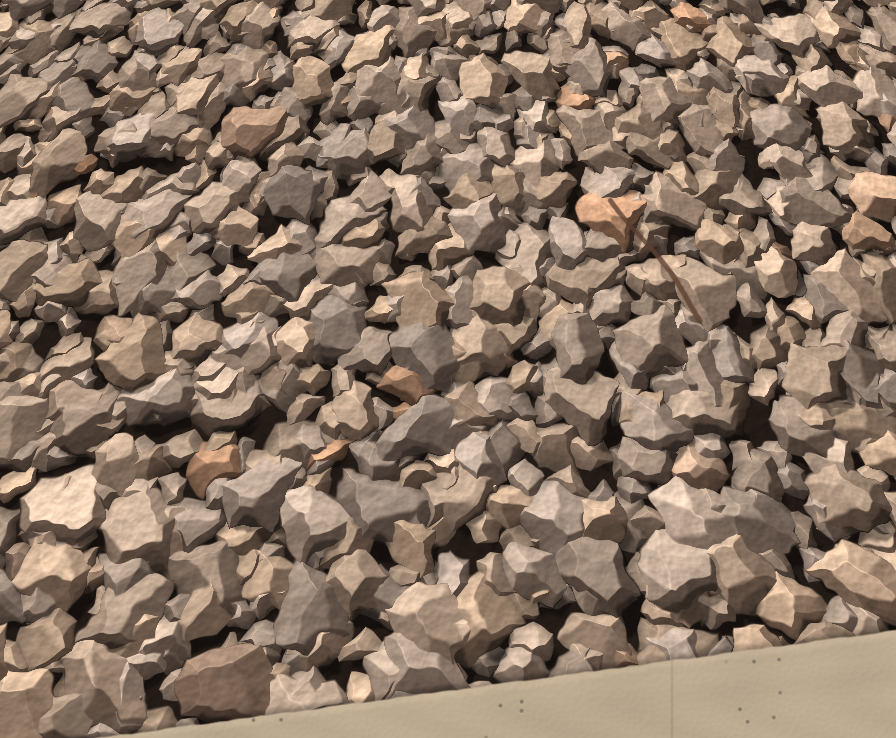
Write a WebGL 1 fragment shader that draws this texture.

```glsl
precision highp float;
uniform vec2 u_resolution;

const vec3 SUN = vec3(-0.34, 0.59, 0.73);
const vec3 SOIL = vec3(0.19, 0.145, 0.12);
const vec3 SUNLIT = vec3(0.83, 0.74, 0.65);

vec3 hash3(vec2 c) {
  return fract(sin(vec3(dot(c, vec2(127.1, 311.7)), dot(c, vec2(269.5, 183.3)),
                        dot(c, vec2(419.2, 371.9)))) * 43758.5);
}

// Distance to the nearest scattered point
float cellular(vec2 p) {
  float nearest = 2.0;
  for (int j = -1; j <= 1; j++)
    for (int i = -1; i <= 1; i++) {
      vec2 cell = floor(p) + vec2(float(i), float(j));
      nearest = min(nearest, length(p - cell - hash3(cell).xy));
    }
  return nearest;
}

// Cellular relief lit from the sun's side
float chips(vec2 p) {
  return cellular(p) - cellular(p + SUN.xy * 0.35);
}

vec3 stoneTint(vec3 kind) {
  vec3 tint = mix(vec3(0.98, 0.98, 1.01), vec3(1.04, 0.99, 0.94), kind.y);
  tint = mix(tint, vec3(1.05, 0.86, 0.73), 0.7 * smoothstep(0.95, 0.99, kind.z));
  return tint * (0.84 + 0.27 * kind.x);
}

// Union of faceted stones in three sizes: rgb is lit colour, a is height
vec4 gravel(vec2 p) {
  vec3 color = SOIL;
  float top = 0.0;
  for (int layer = 0; layer < 3; layer++) {
    float id = float(layer);
    float size = 0.112 - 0.03 * id;
    vec2 grid = p / size + id * 17.3;
    for (int j = -1; j <= 1; j++)
      for (int i = -1; i <= 1; i++) {
        vec2 cell = floor(grid) + vec2(float(i), float(j));
        vec3 place = hash3(cell + id * 57.0);
        vec2 d = grid - cell - 0.5 - (place.xy - 0.5) * 0.75;
        if (dot(d, d) > 0.7) continue;
        vec3 kind = hash3(cell + id * 57.0 + 31.7);
        vec2 tilt = (kind.yz - 0.5) * 0.9;
        float h = 0.4 + 0.22 * kind.x + dot(tilt, d);
        float inside = 1.0;
        vec3 normal = normalize(vec3(-tilt, 1.0));
        // Side facets cut the tilted cap
        for (int k = 0; k < 6; k++) {
          vec3 cut = hash3(cell + id * 57.0 + 7.3 * float(k + 1));
          float angle = place.z * 6.283 + (float(k) + 0.7 * cut.x) * 1.047;
          vec2 dir = vec2(cos(angle), sin(angle));
          float slope = mix(0.7, 3.0, cut.y);
          float reach = (0.45 + 0.18 * cut.z) * mix(1.05, 0.72, abs(sin(angle - kind.z * 6.283)));
          float gap = reach - dot(dir, d);
          float plane = slope * gap;
          normal = mix(normalize(vec3(slope * dir, 1.0)), normal,
                       smoothstep(-0.045, 0.045, plane - h));
          h = min(h, plane);
          inside = min(inside, gap);
        }
        float height = (h + 0.35 * place.x) * size;
        float cover = smoothstep(0.0, 0.04, inside) * smoothstep(-0.002, 0.002, height - top);
        float light = 0.22 + 0.86 * max(dot(normalize(normal), SUN), 0.0);
        color = mix(color, mix(SOIL, SUNLIT, light) * stoneTint(kind), cover);
        top = mix(top, height, cover);
      }
  }
  return vec4(color, top);
}

float segment(vec2 p, vec2 a, vec2 b) {
  vec2 ab = b - a;
  return length(p - a - ab * clamp(dot(p - a, ab) / dot(ab, ab), 0.0, 1.0));
}

void main() {
  vec2 p = gl_FragCoord.xy / u_resolution.x;

  // Stones shrink with distance up the canvas
  float scale = 1.0 - 0.6 * p.y;
  vec2 ground = vec2((p.x - 0.5) / scale, -log(scale) / 0.6);
  vec2 rough = ground + 0.003 * sin(ground.yx * 71.0 + 2.0 * sin(ground * 43.0))
                      + 0.0013 * sin(ground.yx * 190.0 + 3.0 * sin(ground * 87.0));
  vec4 stones = gravel(rough);

  // Cast shadows and dark crevices
  float shadow = 0.0;
  for (int i = 1; i <= 2; i++) {
    float reach = 0.017 * float(i);
    float blocker = gravel(rough + normalize(SUN.xy) * reach).a;
    shadow = max(shadow, smoothstep(0.0, 0.014, blocker - stones.a - reach * 1.05));
  }
  float relief = chips(rough * 27.0) * 0.22 + chips(rough * 61.0) * 0.22
               + chips(ground * 125.0 + 9.0) * 0.16;
  vec3 color = stones.rgb * (1.0 + relief);
  color *= mix(0.72, 1.0, smoothstep(0.004, 0.034, stones.a)) * (1.0 - 0.42 * shadow);

  // Dry twig
  float bend = 0.004 * sin(p.y * 45.0);
  float twig = segment(p + vec2(bend, 0.0), vec2(0.685, 0.6), vec2(0.785, 0.465));
  color = mix(color, vec3(0.36, 0.25, 0.19), 0.8 * smoothstep(0.004, 0.0015, twig));

  // Concrete kerb with rare pits and a faint joint
  float edge = (p.x - 0.11) * 0.135 - p.y + 0.0006 * sin(p.x * 70.0 + sin(p.x * 173.0));
  float mottle = sin(p.x * 31.0 + 2.0 * sin(p.y * 47.0)) * sin(p.y * 63.0 + p.x * 17.0);
  vec3 kerb = vec3(0.73, 0.66, 0.56) * (1.0 + 0.025 * mottle + 0.05 * chips(p * 150.0));
  float pitted = smoothstep(0.6, 0.9, sin(p.x * 23.0 + 1.0));
  kerb *= 1.0 - 0.3 * pitted * smoothstep(0.1, 0.03, cellular(p * 32.0));
  kerb *= 1.0 - 0.08 * smoothstep(0.003, 0.0, abs(p.x - 0.75));
  kerb *= 1.0 + 0.06 * smoothstep(0.012, 0.003, edge);
  color *= mix(0.7, 1.0, smoothstep(0.0, 0.01, -edge));
  color = mix(color, kerb, smoothstep(-0.0015, 0.0015, edge));

  gl_FragColor = vec4(clamp(color, 0.0, 1.0), 1.0);
}
```
